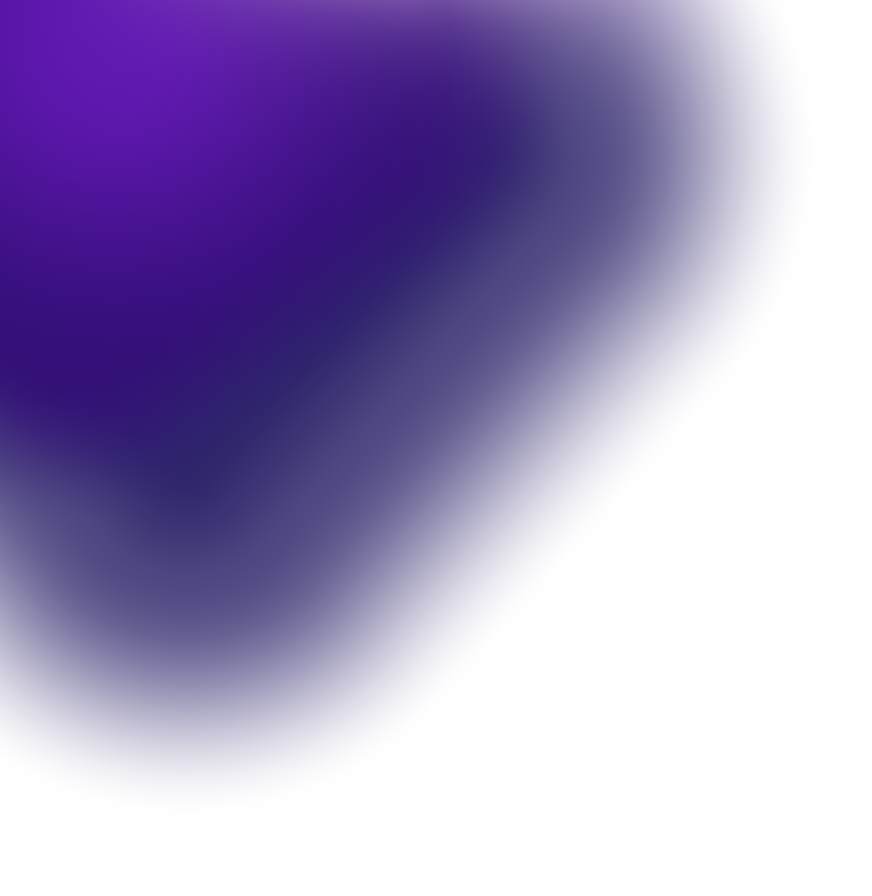
Give the GLSL for this background, as a WebGL 2 fragment shader.

```glsl
#version 300 es
precision highp float;

uniform vec2 u_resolution;
out vec4 outColor;

const vec3 PAPER  = vec3(1.0);
const vec3 NAVY   = vec3(0.18, 0.15, 0.42);
const vec3 INDIGO = vec3(0.20, 0.06, 0.47);
const vec3 VIOLET = vec3(0.375, 0.09, 0.69);
const vec3 VEIL   = vec3(0.75, 0.60, 0.85);

// Corners of the two blurred shapes, in canvas heights
const vec2 BODY_LOW    = vec2(0.208, 0.479);
const vec2 BODY_RIGHT  = vec2(0.521, 0.831);
const vec2 BODY_LEFT   = vec2(-0.13, 0.87);
const vec2 CORE_LOW    = vec2(0.078, 0.70);
const vec2 CORE_RIGHT  = vec2(0.365, 0.909);
const vec2 CORE_LEFT   = vec2(-0.13, 1.0);
const vec2 GLOW_CENTER = vec2(0.124, 0.961);

// Start and end of each soft falloff
const vec2 BODY_FADE = vec2(0.137, 0.397);
const vec2 CORE_FADE = vec2(0.104, 0.286);
const vec2 GLOW_FADE = vec2(0.026, 0.39);
const float BODY_THINNING = 0.18;
const float THINNING_REACH = 0.17;
const float VEIL_STRENGTH = 0.5;
const float VEIL_DEPTH = 0.059;

float cross2(vec2 a, vec2 b) {
    return a.x * b.y - a.y * b.x;
}

float segmentDistance(vec2 p, vec2 a, vec2 b) {
    vec2 edge = b - a;
    float along = clamp(dot(p - a, edge) / dot(edge, edge), 0.0, 1.0);
    return length(p - a - edge * along);
}

// Distance outside a counterclockwise triangle, zero inside
float triangleDistance(vec2 p, vec2 a, vec2 b, vec2 c) {
    bool inside = cross2(b - a, p - a) > 0.0
               && cross2(c - b, p - b) > 0.0
               && cross2(a - c, p - c) > 0.0;
    float d = min(segmentDistance(p, a, b),
              min(segmentDistance(p, b, c), segmentDistance(p, c, a)));
    return inside ? 0.0 : d;
}

float fade(float d, vec2 range) {
    return 1.0 - smoothstep(range.x, range.y, d);
}

void main() {
    vec2 p = gl_FragCoord.xy / u_resolution.y;

    // Navy body with a long, soft edge
    float bodyDistance = triangleDistance(p, BODY_LOW, BODY_RIGHT, BODY_LEFT);
    float body = fade(bodyDistance, BODY_FADE);
    body *= 1.0 - BODY_THINNING * smoothstep(0.0, THINNING_REACH, bodyDistance);
    vec3 color = mix(PAPER, NAVY, body);

    // Indigo core warming to violet near the upper corner
    float core = fade(triangleDistance(p, CORE_LOW, CORE_RIGHT, CORE_LEFT), CORE_FADE);
    float glow = fade(distance(p, GLOW_CENTER), GLOW_FADE);
    color = mix(color, mix(INDIGO, VIOLET, glow), core);

    // Pale lilac veil along the top
    float veil = VEIL_STRENGTH * smoothstep(0.0, 0.55, p.x) * exp((p.y - 1.0) / VEIL_DEPTH);
    color = mix(color, VEIL, veil * max(body, core));

    outColor = vec4(color, 1.0);
}
```
